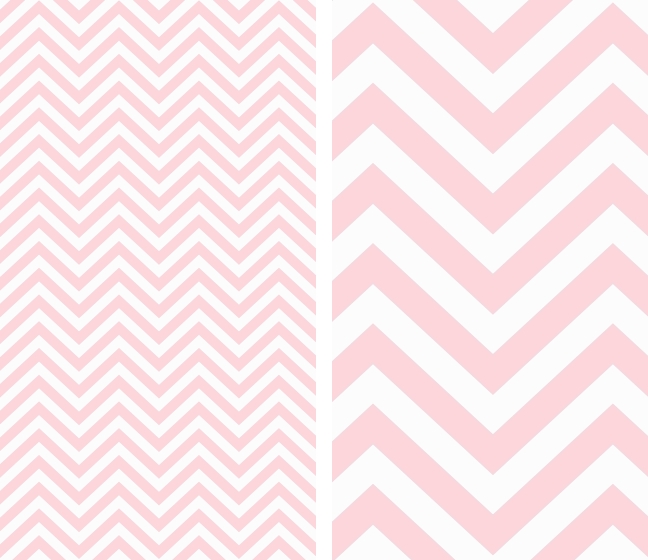
Left, the full canvas; right, a detail of the centre.
This pattern is drawn by a Shadertoy shader. Its source:

```glsl
// Pale pink and white chevron stripes with a faintly duller rim on each pink band.

// Lengths are fractions of the canvas height.
const float ZIGZAG_PERIOD = 0.1428;   // peak to peak, across
const float ZIGZAG_HEIGHT = 0.0660;   // peak to valley
const float STRIPE_PERIOD = 0.04775;  // pink top to next pink top, down
const float PINK_SHARE    = 0.512;    // part of each period that is pink
const float FIRST_PEAK_X  = 0.0697;
const float FIRST_PEAK_Y  = 0.0005;   // measured down from the top
const float RIM_WIDTH     = 0.0011;

const vec3 WHITE = vec3(0.99, 0.99, 0.99);
const vec3 PINK  = vec3(0.99, 0.84, 0.86);
const vec3 RIM   = vec3(0.96, 0.85, 0.87);

// Triangle wave: 0 at whole numbers, 1 halfway between them.
float triangleWave(float x) {
    return 1.0 - abs(2.0 * fract(x) - 1.0);
}

// Signed distance to the nearest pink band, negative inside.
float chevronDistance(vec2 p) {
    float drop = ZIGZAG_HEIGHT * triangleWave((p.x - FIRST_PEAK_X) / ZIGZAG_PERIOD);
    float phase = (p.y - FIRST_PEAK_Y - drop) / STRIPE_PERIOD;
    float fromCenter = abs(fract(phase - 0.5 * PINK_SHARE + 0.5) - 0.5);
    float slope = 2.0 * ZIGZAG_HEIGHT / ZIGZAG_PERIOD;
    return (fromCenter - 0.5 * PINK_SHARE) * STRIPE_PERIOD / sqrt(1.0 + slope * slope);
}

void mainImage(out vec4 fragColor, in vec2 fragCoord) {
    // Height units, with y running down from the top edge
    vec2 p = vec2(fragCoord.x, iResolution.y - fragCoord.y) / iResolution.y;
    float halfPixel = 0.6 / iResolution.y;
    float d = chevronDistance(p);

    // Dull rim just inside the band, then the smoothed band over white
    vec3 band = mix(PINK, RIM, smoothstep(-halfPixel, halfPixel, d + RIM_WIDTH));
    float coverage = 1.0 - smoothstep(-halfPixel, halfPixel, d);
    fragColor = vec4(mix(WHITE, band, coverage), 1.0);
}
```
